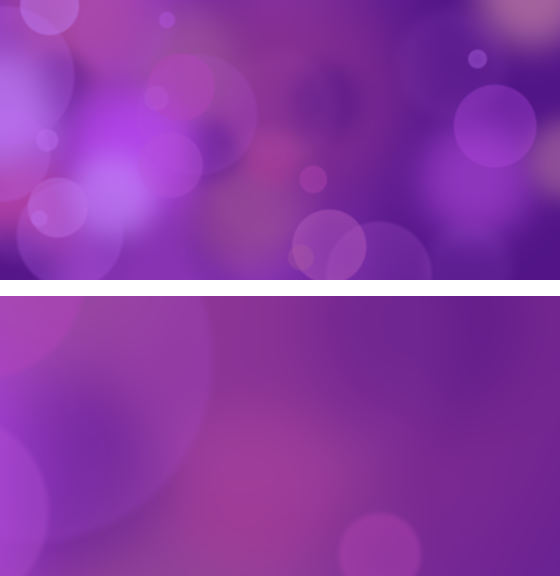
Top: the whole. Bottom: its middle third, enlarged.
A Shadertoy shader for this background:

```glsl
// Soft purple bokeh: a backdrop of blurred violet, plum and indigo pools
// under scattered translucent discs. Each layer places its discs with a
// low-discrepancy sequence, from large and blurred to small and crisp.

const vec3 INDIGO = vec3(0.32, 0.08, 0.53);
const vec3 VIOLET = vec3(0.53, 0.20, 0.70);
const vec3 PLUM   = vec3(0.52, 0.18, 0.55);
const vec3 ORCHID = vec3(0.71, 0.27, 0.93);
const vec3 LILAC  = vec3(0.76, 0.53, 0.97);
const vec3 ROSE   = vec3(0.71, 0.23, 0.59);
const vec3 MAUVE  = vec3(0.66, 0.40, 0.62);

float hash(float n) {
    return fract(sin(n * 12.9898) * 4375.85);
}

vec2 gradientAt(vec2 cell) {
    float angle = 6.2832 * hash(dot(cell, vec2(1.0, 5.7)) + 3.1);
    return vec2(cos(angle), sin(angle));
}

float gradientNoise(vec2 p) {
    vec2 i = floor(p), f = p - i;
    vec2 w = f * f * f * (f * (f * 6.0 - 15.0) + 10.0);
    vec2 e = vec2(0.0, 1.0);
    float a = dot(gradientAt(i), f);
    float b = dot(gradientAt(i + e.yx), f - e.yx);
    float c = dot(gradientAt(i + e.xy), f - e.xy);
    float d = dot(gradientAt(i + e.yy), f - e.yy);
    return mix(mix(a, b, w.x), mix(c, d, w.x), w.y);
}

// Blurred pool of colour with a flat middle
vec3 pool(vec3 col, vec2 p, vec2 centre, float radius, vec3 tint, float strength) {
    vec2 q = (p - centre) / radius;
    return mix(col, tint, strength * exp(-pow(dot(q, q), 1.7)));
}

// Bright on the left, plum in the middle, dark on the right
vec3 backdrop(vec2 p) {
    float drift = gradientNoise(p * 2.3);
    float patches = gradientNoise(p * 3.1 + 7.0);
    vec3 col = mix(VIOLET, INDIGO, smoothstep(0.90, 1.55, p.x + 0.2 * drift));
    col = mix(col, INDIGO, 0.3 * smoothstep(0.02, 0.45, patches));
    col = pool(col, p, vec2(0.98, 0.68), 0.46, PLUM, 0.85);
    col = pool(col, p, vec2(0.88, 0.22), 0.19, mix(PLUM, MAUVE, 0.45), 0.75);
    col = pool(col, p, vec2(0.97, 0.43), 0.10, ROSE, 0.45);
    col = pool(col, p, vec2(0.66, 0.76), 0.21, MAUVE, 0.50);
    col = pool(col, p, vec2(0.28, 0.95), 0.26, mix(ROSE, MAUVE, 0.4), 0.75);
    col = pool(col, p, vec2(0.05, 0.25), 0.22, ROSE, 0.75);
    col = pool(col, p, vec2(0.03, 0.00), 0.19, INDIGO, 0.95);
    col = pool(col, p, vec2(0.22, 0.71), 0.11, INDIGO, 0.50);
    col = pool(col, p, vec2(0.75, 0.46), 0.11, INDIGO, 0.60);
    col = pool(col, p, vec2(1.17, 0.64), 0.14, INDIGO, 0.60);
    col = pool(col, p, vec2(0.48, 0.46), 0.23, ORCHID, 0.90);
    col = pool(col, p, vec2(0.40, 0.30), 0.16, LILAC, 0.65);
    col = pool(col, p, vec2(0.00, 0.62), 0.21, LILAC, 0.70);
    col = pool(col, p, vec2(1.70, 0.36), 0.22, mix(VIOLET, ORCHID, 0.2), 0.95);
    col = pool(col, p, vec2(1.90, 1.03), 0.21, MAUVE, 0.95);
    return pool(col, p, vec2(2.03, 0.43), 0.15, MAUVE, 0.70);
}

// Cool tints at the sides blend into warm ones in the middle
vec3 discTint(float pick, float x) {
    float middle = exp(-pow((x - 1.05) / 0.4, 2.0));
    float warmth = clamp(0.9 * middle + 0.5 * (pick - 0.5), 0.0, 1.0);
    vec3 warm = mix(ROSE, MAUVE, hash(pick * 31.0));
    vec3 cool = mix(ORCHID, LILAC, hash(pick * 47.0));
    return mix(cool, warm, warmth);
}

// Translucent disc, slightly fuller towards its rim
float disc(vec2 p, vec2 centre, float radius, float blur) {
    float d = length(p - centre);
    float rim = min(d / radius, 1.0);
    return (0.8 + 0.2 * rim * rim) * (1.0 - smoothstep(radius - blur, radius + blur, d));
}

// A lean above 1 crowds the discs towards the left
vec3 addDiscs(vec3 col, vec2 p, int count, vec2 start, float lean,
              vec2 radii, float blur, float opacity) {
    float soft = max(blur, 1.2 / iResolution.y);
    for (int i = 0; i < count; i++) {
        float k = float(i);
        vec2 spot = fract(start + k * vec2(0.7549, 0.5698));
        vec2 centre = vec2(2.0 * pow(spot.x, lean), spot.y);
        float id = k + 17.0 * start.x + 29.0 * start.y;
        float radius = mix(radii.x, radii.y, hash(id));
        float alpha = opacity * mix(0.75, 1.15, hash(id + 40.0));
        vec3 tint = discTint(hash(id + 80.0), centre.x);
        col = mix(col, tint, alpha * disc(p, centre, radius, soft));
    }
    return col;
}

void mainImage(out vec4 fragColor, in vec2 fragCoord) {
    vec2 uv = fragCoord / iResolution.xy;
    vec2 p = vec2(2.0 * uv.x, uv.y);

    vec3 col = backdrop(p);
    // Far, middle, near and small discs
    col = addDiscs(col, p, 7, vec2(0.12, 0.20), 1.6, vec2(0.12, 0.20), 0.045, 0.15);
    col = addDiscs(col, p, 5, vec2(0.05, 0.45), 1.8, vec2(0.17, 0.25), 0.009, 0.25);
    col = addDiscs(col, p, 6, vec2(0.40, 0.41), 1.3, vec2(0.10, 0.15), 0.006, 0.45);
    col = addDiscs(col, p, 7, vec2(0.62, 0.08), 1.3, vec2(0.015, 0.06), 0.006, 0.42);
    fragColor = vec4(col, 1.0);
}
```
